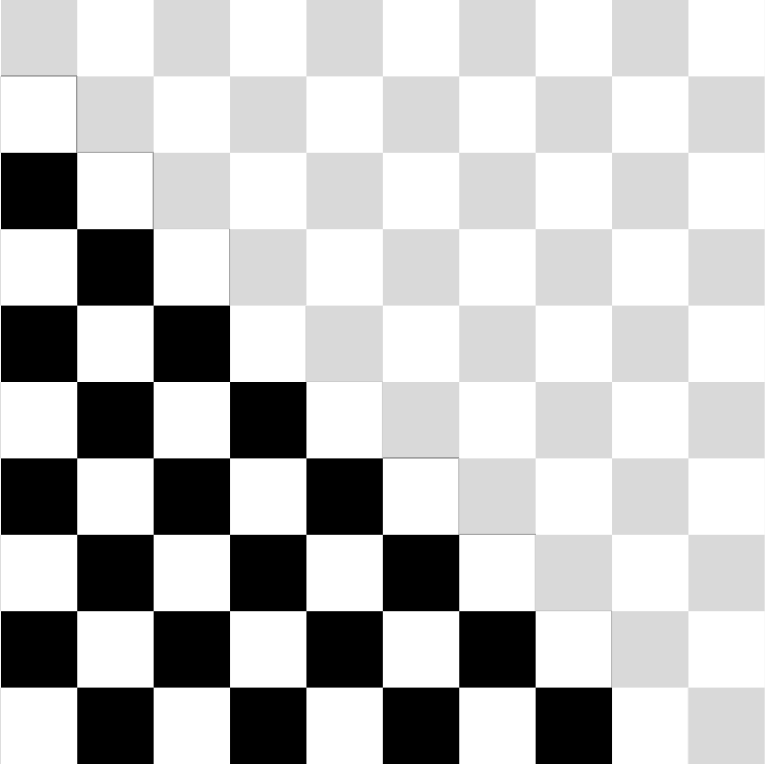
This pattern is drawn by a Shadertoy shader. Its source:

```glsl
// A checkerboard split by a staircase: black squares below, pale grey above, hairlines on the steps.

const float CELLS = 10.0;            // squares per canvas height
const float LEFT_MARGIN = 0.0011;    // white strip at the left, in canvas heights
const vec3 PAPER = vec3(1.0);
const vec3 DARK_INK = vec3(0.0);
const vec3 PALE_INK = vec3(0.85);
const vec3 HAIRLINE = vec3(0.38);
const float LINE_WIDTH = 0.013;      // in cells
const float LINE_SHIFT = 0.006;      // in cells, up and to the left

// Hairline strength along the tread (top) and riser (right) of each step
const float TREAD[10] = float[10](0.0, 0.8, 0.5, 0.05, 0.0, 0.1, 0.85, 0.55, 0.15, 0.0);
const float RISER[10] = float[10](0.0, 0.9, 0.8, 0.6, 0.3, 0.3, 0.5, 0.3, 0.5, 0.1);

// Square wave of +1 and -1 on alternate cells, softened over one pixel
float softParity(float t, float pixel) {
    float edgeDistance = abs(t - round(t));
    float side = 1.0 - 2.0 * mod(floor(t), 2.0);
    return side * clamp(2.0 * edgeDistance / pixel, 0.0, 1.0);
}

// Share of a pixel covered by a thin line at signed distance d
float lineCoverage(float d, float pixel) {
    float halfWidth = 0.5 * LINE_WIDTH;
    float far = min(d + 0.5 * pixel, halfWidth);
    float near = max(d - 0.5 * pixel, -halfWidth);
    return max(far - near, 0.0) / pixel;
}

// Hairline between two steps; along and across are measured in cells
float stepLine(float across, float along, float cellOffset, float pixel, float strength) {
    float stepIndex = round(across);
    float onStep = float(floor(along) == stepIndex + cellOffset);
    return strength * onStep * lineCoverage(across - stepIndex + LINE_SHIFT, pixel);
}

void mainImage(out vec4 fragColor, in vec2 fragCoord) {
    // Cell coordinates: x to the right, y downwards from the top
    vec2 p = fragCoord / iResolution.y;
    p = CELLS * vec2(p.x - LEFT_MARGIN, 1.0 - p.y);
    float pixel = CELLS / iResolution.y;

    // Checkerboard, with ink chosen by the side of the diagonal
    float checker = 0.5 + 0.5 * softParity(p.x, pixel) * softParity(p.y, pixel);
    vec3 ink = p.y - p.x > 1.0 ? DARK_INK : PALE_INK;
    float inside = clamp(p.x / pixel + 0.5, 0.0, 1.0)
                 * clamp((CELLS - p.x) / pixel + 0.5, 0.0, 1.0);
    vec3 color = mix(PAPER, ink, checker * inside);

    // Hairlines on the staircase
    ivec2 stepIndex = clamp(ivec2(round(p)), 0, 9);
    float tread = stepLine(p.y, p.x, -1.0, pixel, TREAD[stepIndex.y]);
    float riser = stepLine(p.x, p.y, 0.0, pixel, RISER[stepIndex.x]);
    color = mix(color, min(color, HAIRLINE), max(tread, riser) * inside);

    fragColor = vec4(color, 1.0);
}
```
